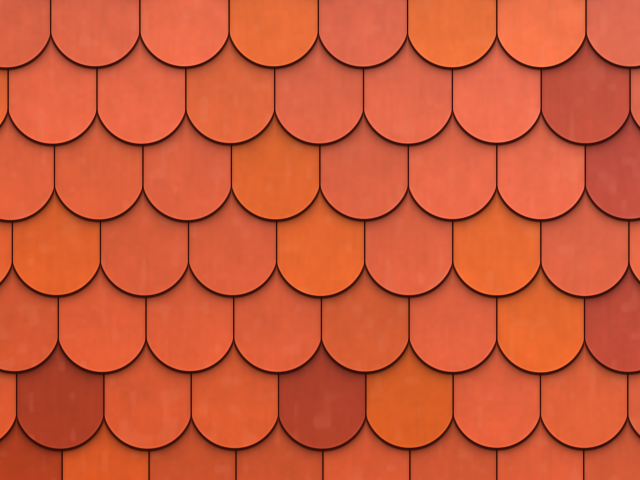
Write a WebGL 1 fragment shader that draws this pattern.

```glsl
precision highp float;

uniform vec2 u_resolution;

const float ROW_STEP = 0.1588;    // vertical spacing of the courses
const float FIRST_ROW = 0.066;    // lower edge of course 0
const float PIVOT_X = 1.035;      // column where the courses stay aligned
const vec3 GAP_COLOR = vec3(0.20, 0.045, 0.02);

float hash(vec2 p) {
  vec3 q = fract(vec3(p.xyx) * 0.1031);
  q += dot(q, q.yzx + 33.33);
  return fract((q.x + q.y) * q.z);
}

float noise(vec2 p) {
  vec2 i = floor(p);
  vec2 f = fract(p);
  f = f * f * (3.0 - 2.0 * f);
  return mix(mix(hash(i), hash(i + vec2(1.0, 0.0)), f.x),
             mix(hash(i + vec2(0.0, 1.0)), hash(i + vec2(1.0, 1.0)), f.x), f.y);
}

// Courses narrow slightly towards the bottom
float tileWidth(float row) {
  return 0.1819 + 0.0008 * row;
}

// Signed distance to the round lower end; q starts at the lowest point
float roundEnd(vec2 q, float radius) {
  return length(vec2(q.x, min(q.y - radius, 0.0))) - radius;
}

// Fired clay: overall light, tint per tile, then fine wear
vec3 clay(vec2 p, vec2 id) {
  float light = 0.7 * p.y + 0.28 * p.x;
  vec3 color = mix(vec3(0.83, 0.325, 0.165), vec3(0.93, 0.445, 0.34), light);

  float orange = smoothstep(0.45, 1.0, hash(id + 71.0));
  color *= mix(vec3(1.0), vec3(1.01, 1.03, 0.70), orange);
  color *= mix(0.94, 1.03, hash(id + 137.0));
  float darkFired = step(0.92, hash(id + 211.0));
  color *= mix(vec3(1.0), vec3(0.84, 0.75, 0.84), darkFired);

  vec2 s = p + id * 3.7;
  float mottle = 0.6 * noise(s * 28.0) + 0.4 * noise(s * 95.0) - 0.5;
  float streaks = noise(s * vec2(130.0, 22.0)) - 0.5;
  color *= 1.0 + 0.07 * mottle + 0.025 * streaks;
  float dust = smoothstep(0.68, 0.95, noise(s * vec2(46.0, 34.0)));
  return mix(color, vec3(0.95, 0.58, 0.48), 0.12 * dust);
}

// One tile with its side gaps and lower rim
vec3 tileColor(vec2 p, vec2 id, vec2 q, float width, float d, float px) {
  vec3 color = clay(p, id);
  color *= 0.97 + 0.05 * smoothstep(ROW_STEP, 0.02, q.y);

  float rim = smoothstep(-0.007, -0.003, d) * step(q.y, 0.52 * width);
  color *= 1.0 + 0.05 * rim;
  color *= 1.0 - 0.35 * smoothstep(-0.0025, 0.0, d);

  float side = 0.5 * width - abs(q.x);
  color *= 1.0 - 0.22 * exp(-side / 0.003);
  float gap = 1.0 - smoothstep(0.0014 - 0.6 * px, 0.0014 + 0.6 * px, side);
  return mix(color, GAP_COLOR, 0.9 * gap);
}

// Lays a course over the courses below it, with its shadow
vec3 layCourse(vec3 below, vec2 p, float row, float px) {
  float width = tileWidth(row);
  float u = (p.x - PIVOT_X) / width + 0.5 * (1.0 - mod(row, 2.0));
  vec2 id = vec2(floor(u), row) + 20.0;
  float sag = 0.003 * (hash(id) - 0.5);
  vec2 q = vec2((fract(u) - 0.5) * width, p.y - FIRST_ROW - row * ROW_STEP - sag);
  float radius = 0.52 * width;
  float d = roundEnd(q, radius);

  // Soft shadow and thin dark contact line, both thrown downwards
  float soft = max(roundEnd(q + vec2(0.0, 0.003), radius), 0.0);
  below *= 1.0 - 0.55 * exp(-soft / 0.0085);
  float contact = roundEnd(q + vec2(0.0, 0.0035), radius) - 0.001;
  float dark = 1.0 - smoothstep(-px, 1.5 * px, contact);
  below = mix(below, GAP_COLOR, 0.9 * dark);

  float cover = 1.0 - smoothstep(-0.7 * px, 0.7 * px, d);
  return mix(below, tileColor(p, id, q, width, d, px), cover);
}

void main() {
  vec2 p = gl_FragCoord.xy / u_resolution.y;
  float px = 1.0 / u_resolution.y;
  float row = floor((p.y - FIRST_ROW) / ROW_STEP);

  // Lower courses first, so that upper ones overlap them
  vec3 color = GAP_COLOR;
  for (int i = -1; i <= 1; i++) {
    color = layCourse(color, p, row + float(i), px);
  }
  gl_FragColor = vec4(color, 1.0);
}
```
